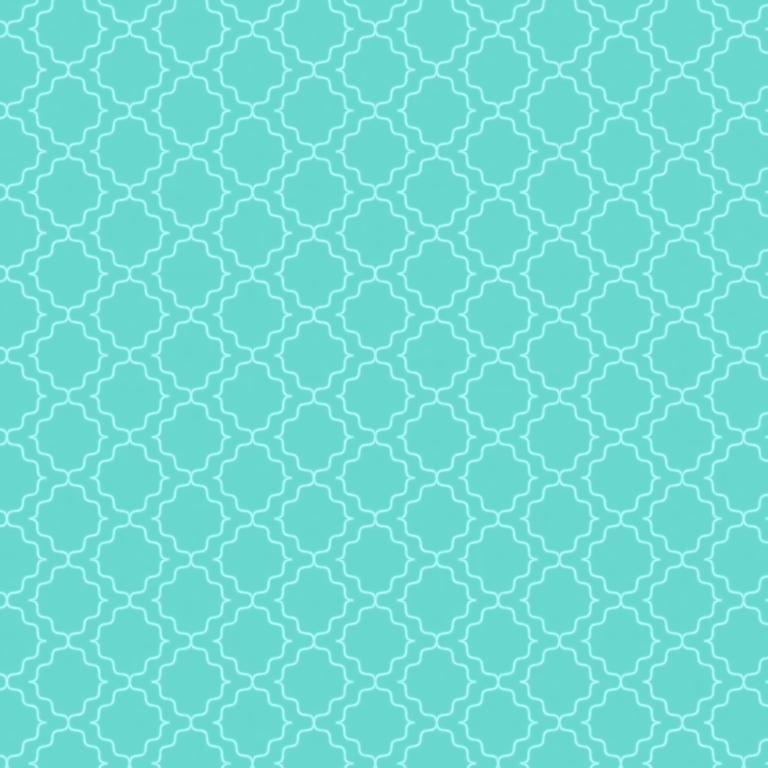
This pattern is drawn by a three.js fragment shader. Its source:

```glsl
// Pale scalloped lozenges on turquoise, staggered like a brick lattice and
// touching at their upper and lower cusps. Each outline is a wavy chord,
// folded into one quadrant; gradient noise adds faint uneven inking.
varying vec2 vUv;

const float PI = 3.14159265;
const vec2 PERIOD = vec2(0.1599, 0.10625);   // lattice spacing on the canvas
const vec2 ORIGIN = vec2(0.0889, 0.9622);    // centre of one lozenge
const vec2 HALF_SIZE = vec2(0.0495, 0.053125);
const float WAVE_DEPTH = 0.0036;
const float BULGE = 0.0015;
const float LINE_SOFTNESS = 0.0019;
const vec3 GROUND = vec3(0.408, 0.843, 0.804);
const vec3 LINE = vec3(0.67, 0.985, 0.975);

vec2 hashGradient(vec2 cell) {
  float h = fract(sin(dot(cell, vec2(127.1, 311.7))) * 43758.5);
  return vec2(cos(2.0 * PI * h), sin(2.0 * PI * h));
}

float gradientNoise(vec2 p) {
  vec2 i = floor(p);
  vec2 f = p - i;
  vec2 u = f * f * f * (f * (f * 6.0 - 15.0) + 10.0);
  float a = dot(hashGradient(i), f);
  float b = dot(hashGradient(i + vec2(1.0, 0.0)), f - vec2(1.0, 0.0));
  float c = dot(hashGradient(i + vec2(0.0, 1.0)), f - vec2(0.0, 1.0));
  float d = dot(hashGradient(i + vec2(1.0, 1.0)), f - vec2(1.0, 1.0));
  return mix(mix(a, b, u.x), mix(c, d, u.x), u.y);
}

// Offset from the centre of the nearest lozenge in one rectangular grid
vec2 repeatCentred(vec2 p, vec2 period) {
  return p - period * floor(p / period + 0.5);
}

// Approximate distance to a lozenge outline with five half-waves per side
float scallopDistance(vec2 p, vec2 halfSize, float depth, float bulge) {
  vec2 chord = vec2(halfSize.x, -halfSize.y);
  float len = length(chord);
  vec2 along = chord / len;
  vec2 outward = vec2(-along.y, along.x);
  vec2 q = abs(p) - vec2(0.0, halfSize.y);
  float s = dot(q, along);
  float t = clamp(s / len, 0.0, 1.0);
  float wave = bulge * sin(PI * t) - depth * sin(5.0 * PI * t);
  float slope = PI / len * (bulge * cos(PI * t) - 5.0 * depth * cos(5.0 * PI * t));
  float across = (dot(q, outward) - wave) / sqrt(1.0 + slope * slope);
  return length(vec2(s - t * len, across));
}

// Soft stroke with a very faint halo
float softStroke(float d, float softness) {
  float x = d / softness;
  return 0.94 * exp(-x * x) + 0.06 * exp(-0.15 * x * x);
}

void main() {
  // Two interleaved grids form the staggered lattice
  vec2 p = vUv - ORIGIN;
  float d = min(
    scallopDistance(repeatCentred(p, PERIOD), HALF_SIZE, WAVE_DEPTH, BULGE),
    scallopDistance(repeatCentred(p + 0.5 * PERIOD, PERIOD), HALF_SIZE, WAVE_DEPTH, BULGE));

  // Line ink, slightly uneven along its length
  float softness = max(LINE_SOFTNESS, 0.8 * fwidth(vUv.x));
  float ink = softStroke(d, softness) * (0.96 + 0.22 * gradientNoise(vUv * 130.0));

  // Ground with barely visible mottling
  vec3 ground = GROUND + 0.006 * gradientNoise(vUv * 60.0);
  gl_FragColor = vec4(mix(ground, LINE, clamp(ink, 0.0, 1.0)), 1.0);
}
```
